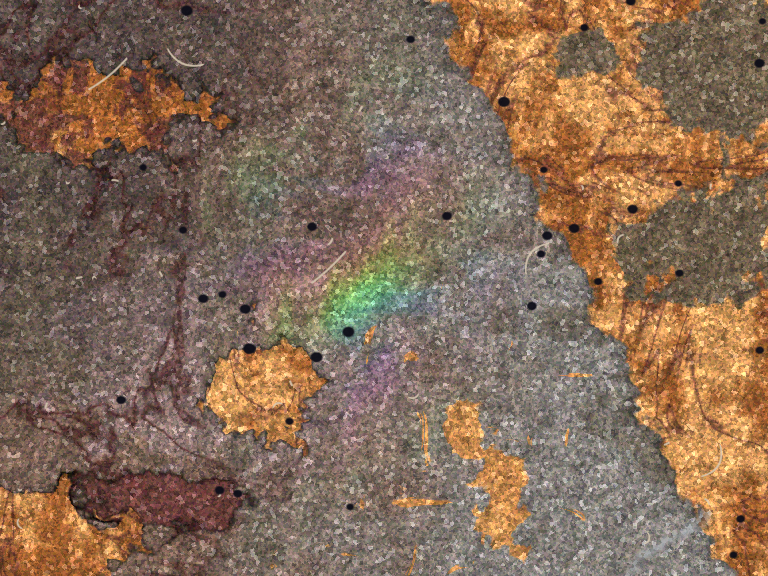
Write a Shadertoy shader that draws this texture.

```glsl
// Weathered stone slab with rust: a grey-brown plate meets an orange crust along a
// slanted edge. Layered sines tint the stone, cellular noise gives grain and scalloped
// rust outlines, and loops scatter pits, straws and pale flecks.

const vec3 DARK   = vec3(0.25, 0.22, 0.22);
const vec3 BROWN  = vec3(0.45, 0.36, 0.31);
const vec3 GREY   = vec3(0.50, 0.48, 0.46);
const vec3 MAUVE  = vec3(0.55, 0.46, 0.45);
const vec3 OLIVE  = vec3(0.38, 0.34, 0.28);
const vec3 MAROON = vec3(0.32, 0.17, 0.16);
const vec3 RUST   = vec3(0.60, 0.36, 0.18);
const vec3 OCHRE  = vec3(0.80, 0.57, 0.34);
const vec3 STRAW  = vec3(0.85, 0.79, 0.70);
const vec3 PIT    = vec3(0.05, 0.05, 0.09);

vec2 hash2(vec2 p) {
    vec3 h = fract(p.xyx * vec3(0.1031, 0.1030, 0.0973));
    h += dot(h, h.yzx + 33.33);
    return fract((h.xx + h.yz) * h.zy);
}

mat2 turn(float angle) {
    float c = cos(angle), s = sin(angle);
    return mat2(c, s, -s, c);
}

// Cellular noise: x is the distance to the nearest point, y its random value
vec2 cells(vec2 p) {
    vec2 base = floor(p), best = vec2(9.0, 0.0);
    for (int j = -1; j <= 1; j++)
    for (int i = -1; i <= 1; i++) {
        vec2 cell = base + vec2(i, j);
        float d = length(cell + hash2(cell + 50.0) - p);
        if (d < best.x) best = vec2(d, hash2(cell + 91.0).x);
    }
    return best;
}

// Layered sines, warped and turned at each octave
float waves(vec2 p) {
    float sum = 0.0, amp = 0.6;
    for (int i = 0; i < 5; i++) {
        p = turn(0.9) * p + 1.7;
        p += 0.7 * sin(p.yx * 1.1);
        sum += amp * sin(p.x) * cos(p.y);
        amp *= 0.62;
        p *= 1.8;
    }
    return sum;
}

// Scalloped height of the crust, centred near zero
float crust(vec2 p) {
    return 0.5 * cells(p * 10.0).x + 0.32 * cells(p * 23.0 + 5.0).x
         + 0.2 * cells(p * 52.0 + 9.0).x - 0.46;
}

// Elliptic field: one at the centre, zero on the rim
float spot(vec2 p, vec2 centre, vec2 radius) {
    return 1.0 - length((p - centre) / radius);
}

float cover(float field) { return smoothstep(-0.05, 0.07, field); }

float rim(float field, float width) { return exp(-field * field / (width * width)); }

// Bent thin strand of given half length
float strand(vec2 p, vec2 centre, float angle, float halfLen, float bend, float width, float blur) {
    vec2 q = turn(-angle) * (p - centre);
    q.y += bend * (q.x * q.x / halfLen - 0.5 * halfLen);
    q.x -= clamp(q.x, -halfLen, halfLen);
    return 1.0 - smoothstep(width - blur, width + blur, length(q));
}

vec3 spectrum(float t) { return 0.5 + 0.5 * cos(6.2832 * (t - vec3(0.0, 0.33, 0.67))); }

void mainImage(out vec4 fragColor, in vec2 fragCoord) {
    vec2 p = fragCoord / iResolution.y;
    float blur = 0.8 / iResolution.y, aspect = iResolution.x / iResolution.y;
    float broad = waves(p * 7.0), mottle = waves(p * 22.0 + 4.0), fine = waves(p * 60.0);
    vec2 q = p + 0.014 * vec2(mottle, waves(p * 20.0 + 11.0));
    float height = crust(q);
    float relief = crust(q + vec2(-0.003, 0.004)) - height;

    // Stone: dark brown at upper left, grey toward the slanted edge
    vec3 col = mix(BROWN, GREY, smoothstep(0.2, 0.9, p.x - 0.2 * p.y + 0.25 * broad + 0.15 * mottle));
    col = mix(col, MAUVE, 0.75 * cover(spot(q, vec2(0.38, 0.38), vec2(0.30, 0.19)) + 1.2 * height));
    float shade = smoothstep(0.5, -0.1, p.x - 0.22 * p.y + 0.2 * broad + 0.2 * mottle);
    col = mix(col, DARK, 0.6 * shade * smoothstep(0.25, 0.6, p.y + 0.2 * broad));
    col = mix(col, OLIVE, 0.6 * smoothstep(0.1, 0.7, broad + 0.5 * mottle));
    float left = smoothstep(0.65, 0.2, p.x);
    col = mix(col, MAROON * 0.8, 0.75 * left * rim(broad + 0.5 * height + 0.1, 0.07));

    // Iridescent film, strongest in one slanted streak
    vec2 film = turn(-0.6) * (p - vec2(0.63, 0.50));
    float streak = exp(-dot(film / vec2(0.13, 0.06), film / vec2(0.13, 0.06)));
    float haze = smoothstep(0.0, 0.7, spot(p, vec2(0.60, 0.52), vec2(0.36, 0.48)));
    vec3 sheen = spectrum(0.24 - 3.5 * film.y + 0.12 * mottle);
    col = mix(col, 0.3 + 0.45 * sheen, 0.5 * streak + 0.2 * haze * smoothstep(-0.3, 0.5, mottle));

    // Rust: slanted field with stone islands, then separate patches
    float field = (p.x - 0.755 - 0.515 * (1.0 - p.y)) / 0.1 + 0.9 * height + 0.12 * mottle;
    float isle = max(spot(q, vec2(1.27, 0.88), vec2(0.15, 0.13)), spot(q, vec2(1.24, 0.57), vec2(0.14, 0.10)));
    isle = max(isle, spot(q, vec2(1.02, 0.90), vec2(0.06, 0.05))) + 1.3 * height;
    float patches = max(spot(q, vec2(0.18, 0.81), vec2(0.17, 0.09)), spot(q, vec2(0.46, 0.33), vec2(0.09, 0.10)));
    patches = max(patches, spot(q, vec2(0.07, 0.05), vec2(0.16, 0.09))) + 1.8 * height;
    float flakes = max(spot(q, vec2(0.87, 0.12), vec2(0.05, 0.10)), spot(q, vec2(0.81, 0.26), vec2(0.03, 0.07)));
    flakes = max(flakes + 2.0 * height, waves(p * 36.0) - 1.0 + 0.5 * spot(p, vec2(0.75, 0.2), vec2(0.3)));
    float ridge = spot(q, vec2(0.28, 0.13), vec2(0.17, 0.05)) + 1.5 * height;
    col = mix(col, MAROON * 1.25, 0.75 * cover(ridge));
    col *= 1.0 - 0.45 * (rim(patches, 0.12) + rim(ridge, 0.12)) - 0.25 * rim(field, 0.16);
    vec3 rust = mix(RUST, OCHRE, smoothstep(-0.5, 0.6, mottle + 0.5 * fine + 0.5 * broad));
    rust = mix(rust, MAROON, 0.6 * rim(waves(p * 11.0 + 2.0), 0.06));
    vec3 scab = mix(rust, MAROON, 0.8 * smoothstep(0.55, 0.75, p.y) * smoothstep(-0.3, 0.3, fine + mottle));
    col = mix(col, mix(rust, OLIVE, 0.9 * cover(isle)), cover(field));
    col = mix(col, scab, cover(patches));
    col = mix(col, mix(rust, OCHRE, 0.7), cover(flakes));

    // Relief and mineral grain
    vec2 grain = cells(p * 150.0), dust = cells(p * 290.0 + 7.0);
    col *= 1.0 + 1.3 * relief + 0.12 * fine;
    col *= 0.72 + 0.34 * grain.y + 0.3 * dust.y;
    col += 0.13 * smoothstep(0.82, 1.0, grain.y) * vec3(0.9, 1.0, 1.1);
    col += 0.07 * (vec3(dust.y, fract(dust.y * 7.0), fract(dust.y * 13.0)) - 0.5);
    float vein = strand(q, vec2(1.16, 0.06), 0.65, 0.09, 0.1, 0.008, 0.008);
    col = mix(col, vec3(0.66, 0.68, 0.70), 0.6 * vein * (0.4 + grain.y));

    // Scattered pits, pale flecks and straws
    for (int i = 0; i < 34; i++) {
        vec2 r = hash2(vec2(i, 17)), s = hash2(vec2(i, 43));
        vec2 d = (p - r * vec2(aspect, 1.0)) * vec2(0.85, 1.0);
        float radius = 0.0045 + 0.004 * s.x;
        col = mix(col, PIT, 0.95 * (1.0 - smoothstep(radius - blur, radius + 2.0 * blur, length(d))));
        vec2 at = hash2(vec2(i, 71)) * vec2(aspect, 1.0);
        float size = i < 5 ? 0.03 + 0.02 * s.x : 0.002 + 0.007 * s.x * s.x;
        float line = strand(p, at, 6.28 * s.y, size, s.x - 0.5, 0.0018, blur);
        col = mix(col, STRAW, 0.85 * line);
    }
    fragColor = vec4(clamp(col, 0.0, 1.0), 1.0);
}
```
